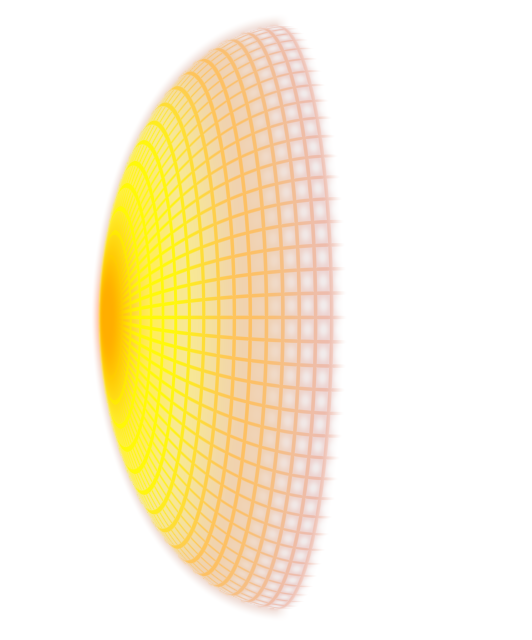
Give the GLSL for this background, as a Shadertoy shader.

```glsl
const float PI = 3.14159265;

// Smooth line on every whole value of coord; halfWidth is a share of the spacing
float gridLine(float coord, float halfWidth) {
    float blur = max(fwidth(coord), 0.025);
    float dist = abs(fract(coord + 0.5) - 0.5);
    float line = 1.0 - smoothstep(halfWidth - blur * 0.7, halfWidth + blur * 0.7, dist);
    return mix(line, min(2.0 * halfWidth, 1.0), smoothstep(0.4, 0.9, blur));
}

// Line colour from the pole (0 degrees) to the rim (90 degrees)
vec3 lineColor(float deg) {
    vec3 c = mix(vec3(1.0, 0.68, 0.0), vec3(1.0, 0.98, 0.0), smoothstep(4.0, 22.0, deg));
    c = mix(c, vec3(1.0, 0.75, 0.35), smoothstep(33.0, 61.0, deg));
    return mix(c, vec3(0.93, 0.73, 0.67), smoothstep(58.0, 88.0, deg));
}

// Fill colour between the lines
vec3 cellColor(float deg) {
    vec3 c = mix(vec3(1.0, 0.72, 0.0), vec3(1.0, 0.93, 0.35), smoothstep(6.0, 28.0, deg));
    c = mix(c, vec3(0.97, 0.91, 0.58), smoothstep(26.0, 42.0, deg));
    c = mix(c, vec3(0.94, 0.82, 0.69), smoothstep(40.0, 63.0, deg));
    return mix(c, vec3(0.93, 0.83, 0.82), smoothstep(62.0, 85.0, deg));
}

void mainImage(out vec4 fragColor, in vec2 fragCoord) {
    // Dome outline as a unit circle
    vec2 uv = fragCoord / iResolution.y;
    vec2 p = (uv - vec2(0.449, 0.504)) / vec2(0.294, 0.456);
    float radius = length(p);
    vec2 q = p / max(radius, 1.0);
    float depth = sqrt(max(1.0 - dot(q, q), 0.0));

    // Turn the surface so its pole sits near the left edge
    float tilt = 0.292;
    float axis = depth * sin(tilt) - q.x * cos(tilt);
    float side = depth * cos(tilt) + q.x * sin(tilt);
    float polar = acos(clamp(axis, -1.0, 1.0));
    float around = atan(q.y, side + 1e-5);
    float deg = polar * 180.0 / PI;

    // Rings and meridians
    float ringCoord = deg / 5.0 - 0.38;
    float spokeCoord = around * 75.0 / (2.0 * PI);
    float spokeWidth = 0.073 / max(sin(polar), 0.1);
    float rings = gridLine(ringCoord, 0.11);
    float spokes = gridLine(spokeCoord, spokeWidth);
    float grid = max(rings, spokes);

    // Pale centres in the cells close to the rim
    vec2 cell = abs(fract(vec2(ringCoord, spokeCoord)) - 0.5);
    float paleness = 1.0 - smoothstep(0.05, 0.48, length(cell));
    vec3 fill = mix(cellColor(deg), vec3(0.95, 0.94, 0.94),
                    0.85 * paleness * smoothstep(60.0, 86.0, deg));
    vec3 color = mix(fill, lineColor(deg), grid * 0.92);

    // Pink fringe along the outline, warmest beside the pole
    vec3 fringe = mix(vec3(0.92, 0.83, 0.80), vec3(1.0, 0.70, 0.58),
                      exp(-40.0 * p.y * p.y) * step(p.x, 0.0));
    color = mix(color, fringe, smoothstep(0.99, 1.012, radius));

    // Blurred outline and rim over white
    float alpha = 1.0 - smoothstep(0.985, 1.045, radius);
    alpha *= 1.0 - smoothstep(85.5, 91.0 + spokes, deg);
    fragColor = vec4(mix(vec3(1.0), color, alpha), 1.0);
}
```
